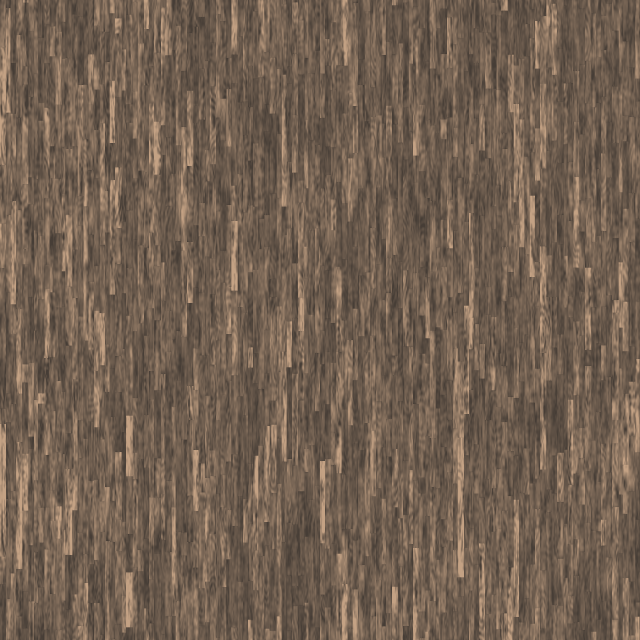
This texture is drawn by a WebGL 1 fragment shader. Its source:

```glsl
precision highp float;
// Dark butcher-block wood: narrow upright staves of uneven width and length.
// Each stave has its own tone and its own slice of stretched noise for grain,
// patches and wavy growth rings. Edges are smoothed by supersampling.

uniform vec2 u_resolution;

const vec3 DARK_WOOD = vec3(0.350, 0.300, 0.258);   // tone 0
const vec3 LIGHT_WOOD = vec3(0.700, 0.580, 0.475);  // tone 1
const float COLUMNS = 116.0;        // staves across the canvas
const float MIN_ROWS = 6.5;         // fewest staves along a column
const float ROW_SPREAD = 5.0;       // extra staves in some columns
const float WIDTH_JITTER = 0.35;
const float LENGTH_JITTER = 0.85;
const float BASE_TONE = 0.09;
const float TONE_SPREAD = 0.34;
const float PALE_BOOST = 0.45;      // lift of the rare pale staves
const float CLOUD_TONE = 0.16;      // slow drift over the whole board
const vec2 PATCH_SCALE = vec2(150.0, 22.0);
const vec2 STREAK_SCALE = vec2(330.0, 38.0);
const vec2 PORE_SCALE = vec2(520.0, 170.0);
const vec2 RING_SCALE = vec2(85.0, 16.0);
const float PATCH_GAIN = 1.0;
const float STREAK_GAIN = 1.1;
const float PORE_GAIN = 0.7;
const float RING_GAIN = 0.22;
const float RING_COUNT = 5.0;
const float JOINT_WIDTH = 0.0007;
const float JOINT_DEPTH = 0.14;
const int SAMPLES = 3;              // per axis
const float TAU = 6.2831853;

float hash(vec2 p) {
  vec3 q = fract(p.xyx * vec3(0.1031, 0.1030, 0.0973));
  q += dot(q, q.yzx + 33.33);
  return fract((q.x + q.y) * q.z);
}

float noise(vec2 p) {
  vec2 i = floor(p);
  vec2 f = fract(p);
  f = f * f * (3.0 - 2.0 * f);
  float low = mix(hash(i), hash(i + vec2(1.0, 0.0)), f.x);
  float high = mix(hash(i + vec2(0.0, 1.0)), hash(i + vec2(1.0, 1.0)), f.x);
  return mix(low, high, f.y);
}

float cellEdge(float index, float seed, float jitter) {
  return index + jitter * (hash(vec2(index, seed)) - 0.5);
}

// Uneven 1D cells: index, distance to the lower edge, distance to the upper.
vec3 unevenCell(float x, float seed, float jitter) {
  float index = floor(x);
  if (x < cellEdge(index, seed, jitter)) index -= 1.0;
  else if (x >= cellEdge(index + 1.0, seed, jitter)) index += 1.0;
  return vec3(index, x - cellEdge(index, seed, jitter),
              cellEdge(index + 1.0, seed, jitter) - x);
}

// Grain inside one stave, centred on zero.
float woodGrain(vec2 p, vec2 slice) {
  float patches = noise(p * PATCH_SCALE + slice) - 0.5;
  float streaks = noise(p * STREAK_SCALE + slice.yx) - 0.5;
  float pores = noise(p * PORE_SCALE + slice) - 0.5;
  float bend = noise(p * RING_SCALE + slice.yx);
  float rings = sin(TAU * (RING_COUNT * bend + p.x * COLUMNS * 0.5));
  return PATCH_GAIN * patches + STREAK_GAIN * streaks
       + PORE_GAIN * pores + RING_GAIN * rings;
}

vec3 woodColour(vec2 p) {
  // Stave layout
  vec3 column = unevenCell(p.x * COLUMNS, 7.0, WIDTH_JITTER);
  float rows = MIN_ROWS + ROW_SPREAD * hash(vec2(column.x, 19.0));
  float shift = 20.0 * hash(vec2(column.x, 43.0));
  vec3 row = unevenCell(p.y * rows + shift, column.x + 61.0, LENGTH_JITTER);
  vec2 stave = vec2(column.x, row.x);

  // Tone of the stave and of the region
  float pick = hash(stave + 11.0);
  float tone = BASE_TONE + TONE_SPREAD * pick + PALE_BOOST * pow(pick, 9.0);
  tone += CLOUD_TONE * (noise(p * vec2(9.0, 5.0)) - 0.5);

  // Pale staves show stronger figure
  vec2 slice = 90.0 * vec2(hash(stave + 131.0), hash(stave + 257.0));
  tone += woodGrain(p, slice) * (0.25 + 0.9 * max(tone, 0.0));

  // Thin shaded joints
  float side = min(column.y, column.z) / COLUMNS;
  float end = min(row.y, row.z) / rows;
  tone -= JOINT_DEPTH * (1.0 - smoothstep(0.0, JOINT_WIDTH, min(side, end)));
  return mix(DARK_WOOD, LIGHT_WOOD, clamp(tone, -0.22, 1.2));
}

void main() {
  float scale = min(u_resolution.x, u_resolution.y);
  vec3 total = vec3(0.0);
  for (int j = 0; j < SAMPLES; j++) {
    for (int i = 0; i < SAMPLES; i++) {
      vec2 offset = (vec2(float(i), float(j)) + 0.5) / float(SAMPLES) - 0.5;
      total += woodColour((gl_FragCoord.xy + offset) / scale);
    }
  }
  gl_FragColor = vec4(total / float(SAMPLES * SAMPLES), 1.0);
}
```
